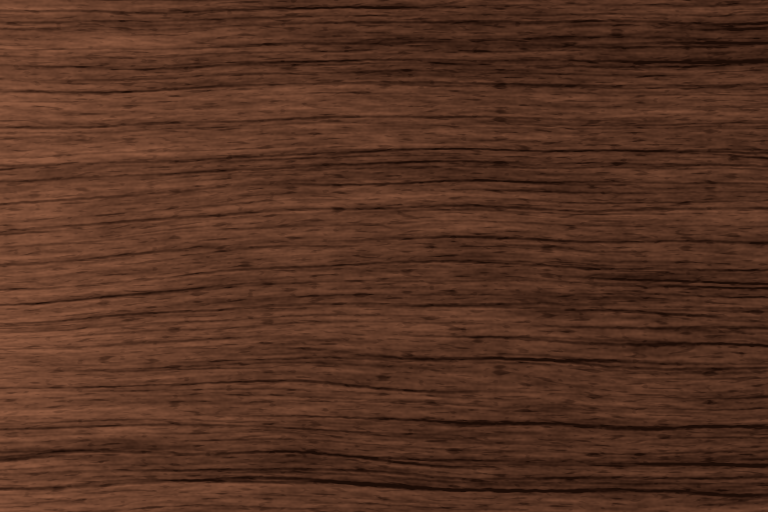
This texture is drawn by a Shadertoy shader. Its source:

```glsl
const vec3 DARK_BROWN = vec3(0.200, 0.110, 0.070);
const vec3 LIGHT_BROWN = vec3(0.490, 0.310, 0.220);

vec2 hash22(vec2 p) {
    vec3 q = fract(vec3(p.xyx) * vec3(0.1031, 0.1030, 0.0973));
    q += dot(q, q.yzx + 33.33);
    return fract((q.xx + q.yz) * q.zy);
}

float cornerSlope(vec2 cell, vec2 offset) {
    float angle = 6.2832 * hash22(cell).x;
    return dot(vec2(cos(angle), sin(angle)), offset);
}

// Gradient noise, roughly -1 to 1
float noise(vec2 p) {
    vec2 i = floor(p), f = p - i;
    vec2 u = f * f * f * (f * (f * 6.0 - 15.0) + 10.0);
    vec2 e = vec2(1.0, 0.0);
    float low = mix(cornerSlope(i, f), cornerSlope(i + e, f - e), u.x);
    float high = mix(cornerSlope(i + e.yx, f - e.yx), cornerSlope(i + 1.0, f - 1.0), u.x);
    return 1.4 * mix(low, high, u.y);
}

// Bends the straight grain into gentle arcs, most of all mid-board
vec2 bendGrain(vec2 p) {
    float middle = smoothstep(0.2, 0.45, p.y) * (1.0 - smoothstep(0.6, 0.9, p.y));
    float bend = 0.035 * middle * sin(1.9 * p.x - 0.6);
    bend += 0.022 * noise(p * vec2(1.1, 2.5) + 4.0);
    bend += 0.005 * noise(p * vec2(4.0, 9.0) + 21.0);
    return vec2(p.x, p.y - bend);
}

// Thin broken growth lines, each with a soft shade on its upper side
float veins(vec2 p, float rows, float seed, float thickness, float pixel) {
    float y = p.y * rows;
    float shade = 0.0;
    for (int k = -1; k <= 1; k++) {
        float id = floor(y) + float(k);
        vec2 r = hash22(vec2(id + 50.0, seed));
        float wave = 0.22 * noise(vec2(3.0 * p.x, 7.31 * id + seed));
        float d = (y - id - 0.15 - 0.7 * r.x - wave) / rows;
        float width = thickness * mix(0.5, 1.3, r.y);
        float core = 1.0 - smoothstep(0.3 * width, width + pixel, abs(d));
        float halo = smoothstep(-pixel, pixel, d) * exp(-5.0 * rows * max(d, 0.0));
        float run = noise(vec2(1.4 * p.x + 50.0 * r.x, 3.77 * id + seed));
        float presence = smoothstep(-0.25, 0.35, run + r.y - 0.5);
        shade = max(shade, presence * (core + 0.35 * halo));
    }
    return shade;
}

// Short dark dashes left by open pores
float pores(vec2 p, vec2 density, float threshold) {
    return smoothstep(threshold, threshold + 0.35, noise(p * density + 71.0));
}

// Light falls from the left; the top and one low band stay darker
float lighting(vec2 p) {
    float tone = 0.28 + 0.52 * exp(-2.1 * p.x);
    tone -= 0.14 * smoothstep(0.75, 1.0, p.y);
    tone -= 0.13 * exp(-pow((p.y - 0.13) / 0.05, 2.0));
    return tone + 0.10 * noise(p * vec2(1.6, 2.2) + 9.0);
}

float fibres(vec2 p) {
    float tone = 0.20 * noise(p * vec2(0.6, 13.0) + 3.0);
    tone += 0.22 * noise(p * vec2(1.8, 42.0) + 17.0);
    tone += 0.24 * noise(p * vec2(6.0, 95.0) + 31.0);
    tone += 0.22 * noise(p * vec2(26.0, 165.0) + 47.0);
    return tone + 0.08 * noise(p * vec2(110.0, 190.0) + 59.0);
}

void mainImage(out vec4 fragColor, in vec2 fragCoord) {
    vec2 p = fragCoord / iResolution.y;
    float pixel = 1.0 / iResolution.y;
    vec2 grain = bendGrain(p);

    float tone = lighting(p) + fibres(grain);

    // Ragged edges keep the lines from looking drawn
    vec2 ragged = grain + vec2(0.0, 0.0012 * noise(grain * vec2(55.0, 40.0)));
    tone -= 0.50 * veins(ragged, 15.0, 3.0, 0.0026, pixel);
    tone -= 0.34 * veins(ragged, 36.0, 11.0, 0.0018, pixel);
    tone -= 0.20 * veins(ragged, 70.0, 23.0, 0.0013, pixel);
    tone -= 0.30 * pores(grain, vec2(22.0, 150.0), 0.30);
    tone -= 0.18 * pores(grain, vec2(48.0, 180.0), 0.35);
    tone += 0.12;

    vec3 wood = mix(DARK_BROWN, LIGHT_BROWN, clamp(tone, -0.32, 1.15));
    fragColor = vec4(wood, 1.0);
}
```
